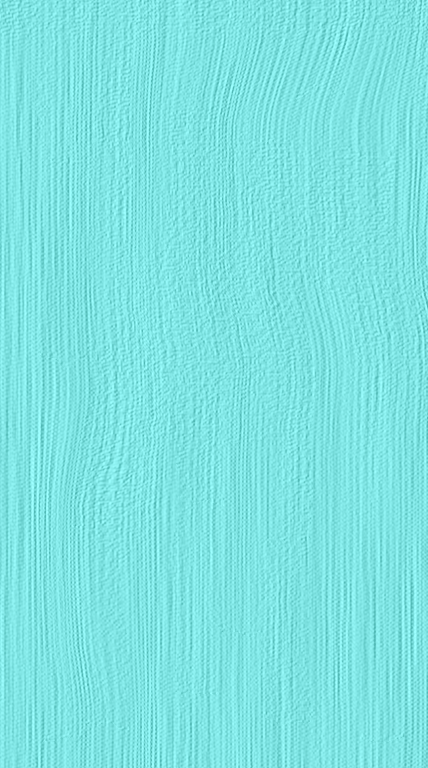
Write a WebGL 2 fragment shader that draws this texture.

```glsl
#version 300 es
precision highp float;
// Turquoise paint combed downwards into fine, crisp embossed grooves.
// A height field of an even comb, broken scratches and loose crumbs is lit
// from the left by differencing two nearby heights.

uniform vec2 u_resolution;
out vec4 outColor;

// Lengths are fractions of the canvas height; frequencies are per height.
const vec3  SHADOW       = vec3(0.39, 0.79, 0.78);
const vec3  LIGHT        = vec3(0.56, 0.95, 0.95);
const float MID_TONE     = 0.66;
const float CONTRAST     = 1.65;
const float SHADOW_GAIN  = 0.2;
const float LIGHT_STEP   = 0.002;
const float COMB_FREQ    = 128.0;
const float COMB_HEIGHT  = 0.11;
const vec2  SCRATCH_FREQ = vec2(380.0, 18.0);
const float SCRATCH      = 0.42;
const vec2  GRAIN_FREQ   = vec2(400.0, 360.0);
const float BEAD_FREQ    = 190.0;
const float BEAD_DEPTH   = 0.9;
const vec2  STROKE_FREQ  = vec2(17.0, 4.0);
const float BEND         = 0.06;
const float BROAD_TONE   = 0.16;
const float TAU          = 6.2831853;

float hash(vec2 p) {
    return fract(sin(dot(p, vec2(127.1, 311.7))) * 43758.5453);
}

float noise(vec2 p) {
    vec2 i = floor(p), f = fract(p);
    f = f * f * (3.0 - 2.0 * f);
    return mix(mix(hash(i), hash(i + vec2(1, 0)), f.x),
               mix(hash(i + vec2(0, 1)), hash(i + vec2(1, 1)), f.x), f.y);
}

// Sideways sway of the comb; none in the straight strokes.
vec2 sway(vec2 p) {
    float amount = smoothstep(0.4, 0.9, noise(p * vec2(5.0, 2.6) + 4.3));
    p.x += BEND * amount * (noise(p * vec2(2.5, 6.0) + 9.0) - 0.5);
    return p;
}

// Share of loose paint: soft areas cut by strokes with crumbling ends.
float looseness(vec2 p) {
    vec2 q = sway(p);
    float column = floor(q.x * STROKE_FREQ.x + 0.25 * noise(p * vec2(6.0, 14.0)));
    float ragged = 0.05 * noise(p * vec2(110.0, 80.0)) + 0.12 * noise(p * 22.0);
    float row = p.y * STROKE_FREQ.y + hash(vec2(column, 3.0)) + ragged;
    float random = hash(vec2(column, floor(row)));
    float field = 0.5 * noise(p * vec2(5.0, 2.6) + 4.3)
                + 0.5 * noise(p * vec2(13.0, 6.0) + 2.7);
    float loose = smoothstep(0.35, 0.8, field + 0.5 * (random - 0.5));
    float crumbs = (1.0 - smoothstep(0.0, 0.06, fract(row))) * step(0.4, random);
    float rim = smoothstep(0.94, 0.98, p.y + 0.02 * noise(p * 25.0));
    return max(loose, max(crumbs, rim));
}

float relief(vec2 p, float loose) {
    vec2 q = sway(p);
    q.x += 0.003 * loose * (noise(p * vec2(30.0, 50.0)) - 0.5);

    // Even comb lines; each is dotted with its own phase.
    float line = COMB_FREQ * q.x + 3.0 * noise(vec2(q.x * 24.0, 5.0));
    float phase = TAU * hash(vec2(floor(line), 8.0));
    float bead = 1.0 + BEAD_DEPTH * sin(TAU * BEAD_FREQ * q.y + phase);
    float comb = COMB_HEIGHT * sin(TAU * line) * bead;

    // Irregular scratches, deeper in some bands than in others.
    float depth = 0.5 + noise(vec2(q.x * 45.0, q.y * 6.0) + 31.0);
    float scratch = SCRATCH * (noise(q * SCRATCH_FREQ) - 0.5);

    float ridge = 0.25 * noise(q * vec2(120.0, 8.0) + 40.0);
    float grain = noise(q * GRAIN_FREQ);
    return depth * (comb + scratch) * mix(1.0, 0.65, loose)
         + ridge + grain * mix(0.22, 0.55, loose);
}

void main() {
    vec2 p = gl_FragCoord.xy / u_resolution.y;
    float loose = looseness(p);

    // Emboss: slopes facing the light brighten, the others darken.
    vec2 offset = 0.5 * LIGHT_STEP * vec2(1.0, mix(-0.15, -0.5, loose));
    float slope = relief(p + offset, loose) - relief(p - offset, loose);
    float tone = CONTRAST * slope;

    // Shadows run deeper than highlights; narrow bands vary in tone.
    tone += SHADOW_GAIN * min(tone, 0.0);
    tone -= 0.35 * max(tone - 0.25, 0.0);
    tone += BROAD_TONE * (noise(sway(p) * vec2(48.0, 5.0) + 53.0) - 0.5);
    tone = clamp(MID_TONE + tone, -0.4, 1.35);
    outColor = vec4(mix(SHADOW, LIGHT, tone), 1.0);
}
```
